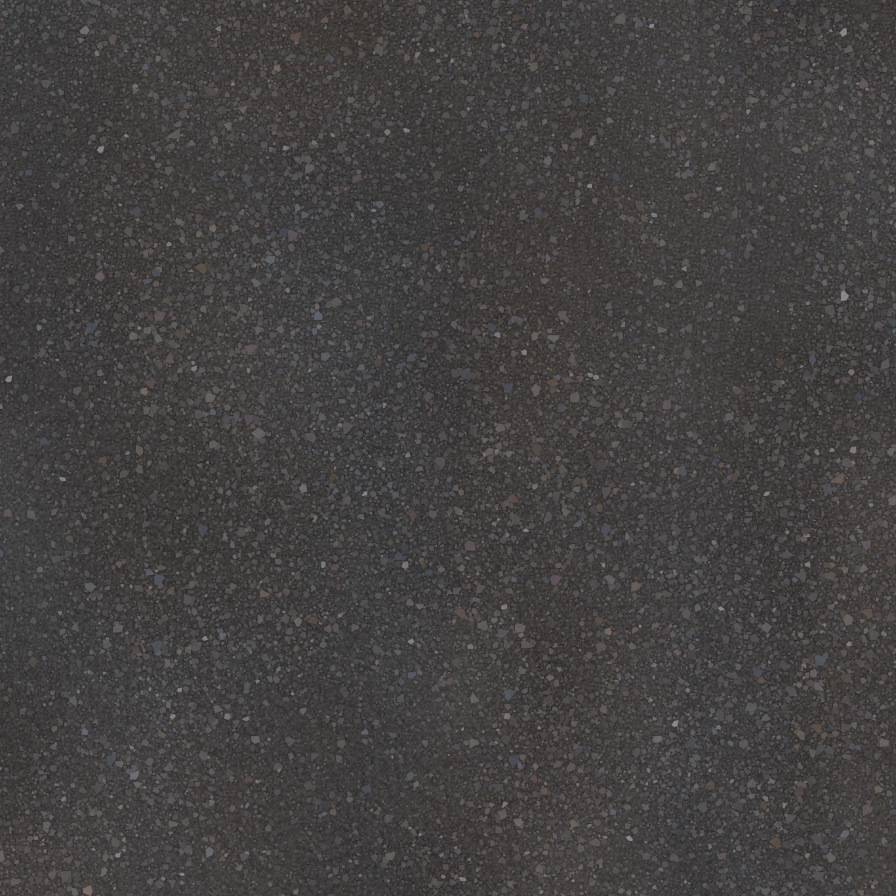
Reproduce this texture procedurally as a three.js fragment shader.

```glsl
varying vec2 vUv;

const float TAU = 6.28318;
const vec3 BINDER = vec3(0.249, 0.241, 0.238);
const vec3 STONE_GREY = vec3(0.342, 0.335, 0.335);
const vec3 BLUE_TINT = vec3(-0.018, 0.0, 0.030);
const vec3 BROWN_TINT = vec3(0.030, 0.0, -0.020);
const vec3 PINK_TINT = vec3(0.020, -0.010, 0.010);

float hash(vec2 p) {
  return fract(sin(dot(p, vec2(127.1, 311.7))) * 43758.5);
}

float noise(vec2 p) {
  vec2 cell = floor(p);
  vec2 f = fract(p);
  f = f * f * (3.0 - 2.0 * f);
  float low = mix(hash(cell), hash(cell + vec2(1.0, 0.0)), f.x);
  float high = mix(hash(cell + vec2(0.0, 1.0)), hash(cell + 1.0), f.x);
  return mix(low, high, f.y);
}

float fbm(vec2 p, float seed) {
  float sum = 0.0;
  float gain = 0.55;
  p += seed;
  for (int i = 0; i < 4; i++) {
    sum += gain * noise(p);
    p = p * 2.03 + 17.3;
    gain *= 0.5;
  }
  return sum;
}

// Signed distance to a chip cut by five randomly turned edges
float chipDistance(vec2 p, float radius, vec2 id) {
  float turn = hash(id + 3.7) * TAU;
  float d = -1.0;
  for (int i = 0; i < 5; i++) {
    float k = float(i);
    float angle = turn + (k + 0.65 * hash(id + k * 7.1)) * TAU / 5.0;
    float reach = radius * mix(0.5, 1.1, hash(id + k * 5.3 + 1.9));
    d = max(d, dot(p, vec2(cos(angle), sin(angle))) - reach);
  }
  return d;
}

// Mostly grey, a few coloured chips, rare pale ones
vec3 chipColour(vec2 id, float contrast) {
  float pick = hash(id + 11.3);
  float light = hash(id + 23.9);
  vec3 tint = pick < 0.4 ? BLUE_TINT : (pick < 0.75 ? BROWN_TINT : PINK_TINT);
  float strength = pow(hash(id + 31.7), 2.0) * 1.3;
  vec3 grey = STONE_GREY + 0.11 * (light - 0.5) + 0.18 * pow(light, 24.0);
  return mix(BINDER, grey + tint * strength, contrast);
}

// One size of chips, scattered over a jittered grid and laid over the ground
vec3 addChips(vec3 ground, vec2 uv, float scale, float cover, float contrast, float seed) {
  vec2 p = uv * scale;
  vec2 home = floor(p);
  float blur = 0.0008 * scale;
  for (int y = -1; y <= 1; y++) {
    for (int x = -1; x <= 1; x++) {
      vec2 cell = home + vec2(float(x), float(y));
      vec2 id = cell + seed;
      float cluster = smoothstep(0.28, 0.72, fbm(cell / scale * 6.0, 4.0));
      if (hash(id) < cover * mix(0.55, 1.45, cluster)) {
        vec2 centre = vec2(hash(id + 41.3), hash(id + 57.1));
        float radius = mix(0.26, 0.48, hash(id + 67.9));
        float d = chipDistance(p - cell - centre, radius, id);
        float rim = 1.0 - smoothstep(0.0, blur * 2.5, d);
        float body = 1.0 - smoothstep(-blur, blur, d);
        ground *= 1.0 - 0.10 * rim;
        ground = mix(ground, chipColour(id, contrast), body * 0.92);
      }
    }
  }
  return ground;
}

// Broad faint stains, drawn out vertically
vec3 stain(vec2 uv) {
  vec2 p = uv * vec2(5.0, 3.0);
  float cool = fbm(p, 9.0) - 0.5;
  float warm = fbm(p, 37.0) - 0.5;
  float shade = fbm(p * 1.6, 71.0) - 0.5;
  return cool * BLUE_TINT * 0.5 + warm * BROWN_TINT * 0.45 + shade * 0.06;
}

void main() {
  // Sandy binder
  float grain = noise(vUv * 470.0) - 0.5;
  float speck = noise(vUv * 260.0 + 90.0) - 0.5;
  vec3 colour = BINDER + 0.085 * grain + 0.03 * speck;

  // Chips from fine to coarse
  colour = addChips(colour, vUv, 260.0, 0.36, 0.75, 13.0);
  colour = addChips(colour, vUv, 170.0, 0.34, 0.85, 151.0);
  colour = addChips(colour, vUv, 112.0, 0.30, 0.95, 283.0);
  colour = addChips(colour, vUv, 78.0, 0.12, 1.05, 419.0);

  // Surface texture and stains over everything
  colour += 0.03 * (noise(vUv * 400.0 + 200.0) - 0.5);
  colour += stain(vUv);
  gl_FragColor = vec4(colour, 1.0);
}
```
